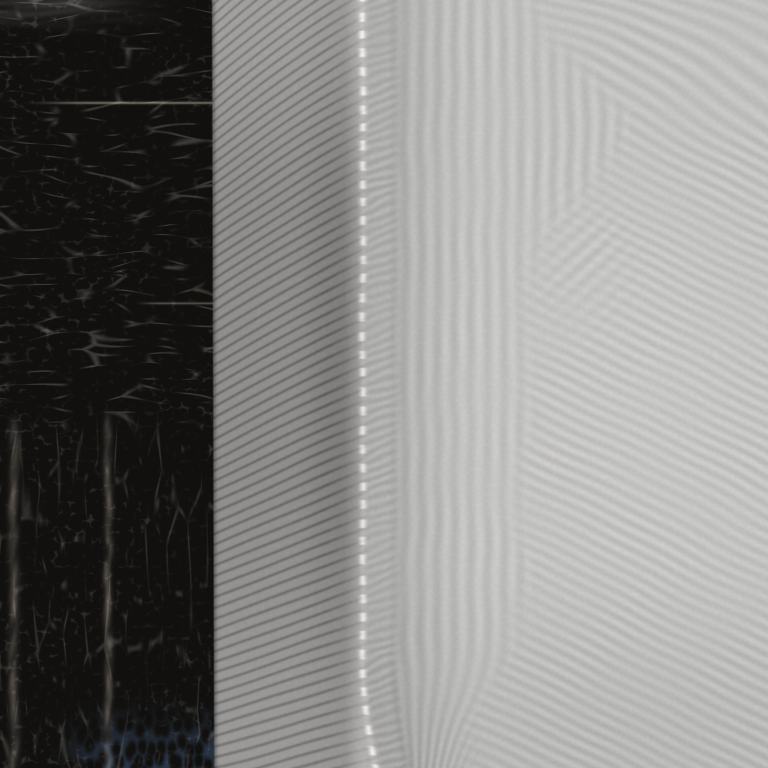
Give the GLSL for this texture, as a Shadertoy shader.

```glsl
// Pale ribbed fabric with a stitched fold beside a dark, scratched wood panel.

vec2 hash2(vec2 p) {
    return fract(sin(vec2(dot(p, vec2(127.1, 311.7)), dot(p, vec2(269.5, 183.3)))) * 4375.85);
}

// Cellular noise: nearest distance and the gap to the second nearest.
vec2 cells(vec2 p) {
    vec2 cell = floor(p), f = fract(p);
    float near = 8.0, second = 8.0;
    for (int j = -1; j <= 1; j++)
    for (int i = -1; i <= 1; i++) {
        vec2 o = vec2(i, j);
        float d = length(o + hash2(cell + o) - f);
        second = min(second, max(near, d));
        near = min(near, d);
    }
    return vec2(near, second - near);
}

float waves(vec2 p) {
    return 0.5 * sin(p.x + 1.7 * sin(p.y * 0.7))
         + 0.3 * sin(p.y * 1.9 + 1.3 * sin(p.x * 1.1))
         + 0.2 * sin(p.x * 2.7 - p.y * 2.3);
}

float bump(float x, float center, float width) {
    float d = (x - center) / width;
    return exp(-d * d);
}

float grain(vec2 p) {
    float veins = 1.0 - smoothstep(0.0, 0.16, cells(p).y);
    float breaks = smoothstep(0.3, 0.75, cells(p * vec2(2.3, 0.6) + 9.0).x);
    return veins * breaks;
}

vec3 woodPanel(vec2 uv) {
    float upper = smoothstep(0.43, 0.47, uv.y + 0.01 * waves(uv * 40.0));
    float across = grain(vec2(uv.x * 11.0, uv.y * 52.0 + 0.5 * waves(uv * 20.0)));
    float along = grain(vec2(uv.x * 42.0, uv.y * 13.0) + 31.0);
    float speck = smoothstep(0.55, 0.95, cells(uv * vec2(110.0, 130.0)).x);
    vec3 col = vec3(0.065, 0.062, 0.056);
    col += vec3(0.17, 0.165, 0.155) * mix(along * 0.75, across, upper);
    col += 0.1 * speck * (0.35 + 0.65 * smoothstep(-0.2, 0.6, waves(uv * 23.0)));

    // Worn upper corner and two long horizontal scratches
    col += 0.17 * smoothstep(0.95, 1.0, uv.y) * (1.0 - smoothstep(0.08, 0.25, uv.x))
         * (0.6 + 0.4 * waves(uv * vec2(30.0, 260.0)));
    float scratch = bump(uv.y, 0.866, 0.0018) * smoothstep(0.02, 0.12, uv.x)
                  + 0.7 * bump(uv.y, 0.605, 0.0016) * smoothstep(0.17, 0.21, uv.x);
    col += vec3(0.34, 0.32, 0.29) * scratch;

    // Pale upright streaks and bluish wear below
    float wobble = 0.002 * waves(vec2(3.0, uv.y * 50.0));
    float streak = bump(uv.x + wobble, 0.018, 0.006) + bump(uv.x - wobble, 0.141, 0.005);
    col += vec3(0.27, 0.25, 0.235) * streak * (1.0 - upper)
         * (0.65 + 0.35 * waves(uv * vec2(200.0, 70.0)));
    float wear = (1.0 - smoothstep(0.0, 0.1, uv.y)) * smoothstep(0.05, 0.16, uv.x);
    col += vec3(0.1, 0.15, 0.22) * wear * smoothstep(0.2, 0.75, cells(uv * vec2(75.0, 45.0)).x);
    return col;
}

// Shaded side of the fold with fine curved diagonal threads
vec3 foldSide(vec2 uv) {
    float d = uv.x - 0.277;
    float shade = 0.535 + 0.07 * smoothstep(0.7, 1.0, uv.y)
                + 0.045 * (1.0 - smoothstep(0.0, 0.4, uv.y));
    shade -= 0.06 * bump(uv.x, 0.435, 0.035) * bump(uv.y, 0.52, 0.4);
    shade += 0.11 * smoothstep(0.445, 0.475, uv.x);
    float path = uv.y - mix(0.25, 0.9, uv.y) * d + uv.y * d * d + 0.0012 * waves(uv * 24.0);
    float thread = 0.5 + 0.5 * cos(6.2832 * path / 0.0138);
    float fade = 1.0 - 0.65 * smoothstep(0.42, 0.47, uv.x);
    shade += fade * (0.028 - 0.14 * pow(thread, 4.0));
    return shade * vec3(1.0, 0.99, 0.985);
}

// Light face: upright ribs giving way to slanting ones
vec3 foldFace(vec2 uv, float seam) {
    float shade = 0.755 - 0.08 * (1.0 - smoothstep(0.0, 0.16, uv.x - seam));
    shade -= 0.035 * (1.0 - smoothstep(0.0, 0.3, uv.y));
    shade += 0.02 * bump(uv.x, 0.85, 0.25) * bump(uv.y, 0.5, 0.3);

    float low = max(0.16 - uv.y, 0.0);
    float lean = low * low * mix(-1.2, 4.0, smoothstep(0.5, 0.64, uv.x));
    float upright = cos(6.2832 * (uv.x + lean + 0.0022 * waves(uv * vec2(18.0, 30.0))) / 0.0215);
    float slope = 0.5 - 0.22 * smoothstep(0.8, 1.0, uv.y);
    float path = uv.y + slope * (uv.x - 0.65) + 0.004 * waves(uv * 14.0);
    float slant = cos(6.2832 * path / 0.0165);
    float rising = cos(6.2832 * (uv.y - 0.85 * uv.x + 0.003 * waves(uv * 17.0)) / 0.024);

    float edge = 0.68 + 0.13 * bump(uv.y, 0.82, 0.12) - 0.08 * (1.0 - smoothstep(0.0, 0.25, uv.y))
               + 0.012 * waves(uv * 32.0);
    float rib = mix(upright, slant, smoothstep(edge - 0.025, edge + 0.025, uv.x));
    rib = mix(rib, rising, 0.85 * bump(uv.x, 0.76, 0.055) * bump(uv.y, 0.66, 0.08));

    // Short tilted hatch next to the stitches
    float hatch = cos(6.2832 * (uv.y - 0.35 * uv.x + 0.003 * waves(uv * 60.0)) / 0.0125);
    rib = mix(hatch, rib, smoothstep(0.03, 0.055, uv.x - seam));
    shade += 0.036 * rib * (0.8 + 0.3 * waves(uv * 26.0));
    shade -= 0.035 * bump(uv.x, seam + 0.042, 0.006);
    return shade * vec3(1.0, 0.998, 0.988);
}

void mainImage(out vec4 fragColor, in vec2 fragCoord) {
    vec2 uv = fragCoord / iResolution.xy;
    float low = max(0.16 - uv.y, 0.0);
    float seam = 0.472 + 0.65 * low * low + 0.0015 * waves(vec2(2.0, uv.y * 20.0));
    vec3 col = mix(foldSide(uv), foldFace(uv, seam), smoothstep(-0.006, 0.012, uv.x - seam));

    // Bright broken stitches
    float dash = smoothstep(-0.3, 0.5, cos(6.2832 * (uv.y + 0.003 * waves(uv.yy * 35.0)) / 0.0245));
    col += 0.24 * bump(uv.x, seam, 0.0045) * (0.2 + 0.8 * dash);
    col += 0.022 * (cells(uv * 190.0).x - 0.45);

    // Panel border with a thin contact shadow
    float border = 0.276 + 0.003 * (1.0 - uv.y);
    col *= 1.0 - 0.3 * bump(uv.x, border, 0.004);
    col = mix(woodPanel(uv), col, smoothstep(-0.0015, 0.0015, uv.x - border));
    fragColor = vec4(clamp(col, 0.0, 1.0), 1.0);
}
```
